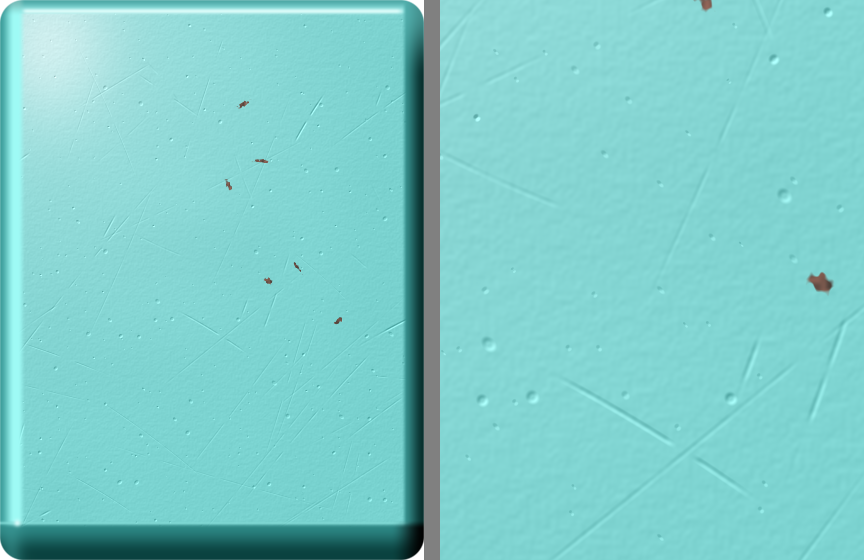
Left: the whole. Right: its middle third, enlarged.
A WebGL 2 fragment shader for this texture:

```glsl
#version 300 es
precision highp float;
// A glossy turquoise enamel plate with rounded bevels and a worn, scratched face.
// Scratches, pits and grain form one height field that is lit from the upper left;
// the bevels are colour ramps, and a few rusty chips break through the paint.
uniform vec2 u_resolution;
out vec4 fragColor;

const vec3 PAINT = vec3(0.465, 0.82, 0.808);
const vec3 SHEEN = vec3(0.86, 0.95, 0.95);
const vec3 DEEP = vec3(0.04, 0.26, 0.25);
const vec3 RUST = vec3(0.45, 0.25, 0.20);
const vec2 LIGHT = vec2(-0.6, 0.8);

float hash(vec2 p) {
  vec3 q = fract(vec3(p.xyx) * 0.1031);
  q += dot(q, q.yzx + 33.33);
  return fract((q.x + q.y) * q.z);
}

vec2 hash2(vec2 p) {
  return vec2(hash(p), hash(p + 47.3));
}

float noise(vec2 p) {
  vec2 i = floor(p), f = fract(p);
  f = f * f * (3.0 - 2.0 * f);
  return mix(mix(hash(i), hash(i + vec2(1, 0)), f.x),
             mix(hash(i + vec2(0, 1)), hash(i + vec2(1, 1)), f.x), f.y);
}

float roundBox(vec2 p, vec2 halfSize, float radius) {
  vec2 q = abs(p) - halfSize + radius;
  return length(max(q, 0.0)) + min(max(q.x, q.y), 0.0) - radius;
}

// Slightly bowed, broken grooves; steep rising ones are the most common
float scratches(vec2 p, vec2 size, int count, float seed, float reach, float width) {
  float sum = 0.0;
  for (int i = 0; i < count; i++) {
    vec2 id = vec2(float(i) * 3.7, seed);
    vec2 centre = hash2(id) * size, r = hash2(id + 11.0), s = hash2(id + 23.0);
    float angle = r.x < 0.65 ? mix(0.45, 1.4, r.y) : mix(-1.2, -0.1, r.y);
    vec2 dir = vec2(cos(angle), sin(angle)), q = p - centre;
    float halfLen = reach * mix(0.25, 1.0, s.x * s.x);
    float along = dot(q, dir) / halfLen;
    float across = dot(q, vec2(-dir.y, dir.x)) + (s.y - 0.5) * 0.08 * halfLen * along * along;
    float ends = 1.0 - smoothstep(0.6, 1.0, abs(along));
    float broken = smoothstep(0.15, 0.65, noise(vec2(along * halfLen * 55.0, seed + id.x)));
    sum += (1.0 - smoothstep(0.0, width, abs(across))) * ends * broken * mix(0.3, 1.0, s.y);
  }
  return sum;
}

// Small dents, at most one in each cell
float pits(vec2 p, float cells, float density) {
  vec2 id = floor(p * cells), r = hash2(id + 5.0);
  vec2 q = fract(p * cells) - mix(vec2(0.25), vec2(0.75), r);
  q.x += q.y * (r.x - 0.5);
  float radius = mix(0.06, 0.17, r.y);
  return step(hash(id + 71.0), density) * (1.0 - smoothstep(0.3 * radius, radius, length(q)));
}

float relief(vec2 p, vec2 size) {
  float grain = 0.10 * noise(p * 330.0) + 0.12 * noise(p * vec2(120.0, 190.0));
  float faint = 0.32 * scratches(p, size, 34, 3.0, 0.30, 0.0018);
  float deep = 0.75 * scratches(p, size, 20, 19.0, 0.10, 0.0024);
  return grain - faint - deep - 0.7 * pits(p, 34.0, 0.13) - 0.35 * pits(p + 0.37, 62.0, 0.12);
}

// Ragged slanted flakes, gathered towards the upper right
float chips(vec2 p, vec2 size) {
  float mask = 0.0;
  for (int i = 0; i < 6; i++) {
    vec2 r = hash2(vec2(float(i) * 5.3, 8.0)), s = hash2(vec2(float(i) * 2.9, 31.0));
    vec2 q = p - size * mix(vec2(0.52, 0.42), vec2(0.92, 0.88), r);
    float angle = mix(-1.1, 1.2, s.x);
    q = vec2(dot(q, vec2(cos(angle), sin(angle))), dot(q, vec2(-sin(angle), cos(angle))));
    q /= vec2(mix(0.007, 0.020, s.y), mix(0.005, 0.0022, s.y));
    mask = max(mask, 1.0 - smoothstep(0.6, 1.1, length(q) + 0.9 * (noise(p * 300.0) - 0.5)));
  }
  return mask;
}

vec3 faceColor(vec2 p, vec2 size) {
  float d = length((p - vec2(0.085, 0.925)) * vec2(1.0, 0.85));
  float glow = 0.50 * exp(-d * d / 0.014) + 0.36 * exp(-d * d / 0.20);
  vec3 col = mix(PAINT, SHEEN, glow) + 0.015 * (noise(p * 9.0) - 0.5);
  vec2 e = LIGHT * 0.0011;
  col += 0.24 * (relief(p - e, size) - relief(p + e, size));
  return mix(col, RUST * mix(0.5, 1.3, noise(p * 260.0)), 0.85 * chips(p, size));
}

float line(float d, float width) {
  return exp(-d * d / (width * width));
}

void main() {
  vec2 p = gl_FragCoord.xy / u_resolution.y;
  vec2 size = vec2(u_resolution.x / u_resolution.y, 1.0);
  float px = 1.0 / u_resolution.y, right = size.x - p.x, top = 1.0 - p.y;
  vec3 col = faceColor(p, size);

  // Top bevel with its bright ridge
  vec3 topBevel = mix(vec3(0.30, 0.66, 0.65), vec3(0.55, 0.88, 0.87), smoothstep(0.0, 0.02, top));
  col = mix(topBevel, col, smoothstep(0.021, 0.027, top));
  float span = smoothstep(0.03, 0.05, p.x) * smoothstep(0.03, 0.05, right);
  col = mix(col, vec3(0.90, 1.0, 0.99), 0.85 * span * line(top - 0.020, 0.0045));

  // Lit left bevel and shaded right bevel
  vec3 leftBevel = mix(vec3(0.24, 0.62, 0.61), vec3(0.62, 0.98, 0.96), smoothstep(0.0, 0.026, p.x));
  leftBevel *= mix(0.75, 1.0, smoothstep(0.0, 0.03, top));
  col = mix(leftBevel, col, smoothstep(0.032, 0.046, p.x));
  vec3 rightBevel = mix(DEEP * 0.7, vec3(0.22, 0.58, 0.57), smoothstep(0.0, 0.038, right));
  rightBevel = mix(rightBevel, vec3(0.36, 0.73, 0.72), 0.7 * smoothstep(0.86, 0.98, p.y));
  col = mix(rightBevel, col, smoothstep(0.030, 0.040, right));

  // Dark front lip, a thin ridge and a glint at its left end
  vec3 lip = mix(DEEP, vec3(0.17, 0.52, 0.51), smoothstep(0.01, 0.06, p.y));
  lip = mix(lip, vec3(0.25, 0.62, 0.61), 0.5 * line(p.x - 0.02, 0.02));
  lip *= smoothstep(0.0, 0.06, right);
  col = mix(lip, col, smoothstep(0.056, 0.072, p.y));
  col = mix(col, vec3(0.55, 0.90, 0.88), 0.65 * smoothstep(0.02, 0.06, right) * line(p.y - 0.066, 0.003));
  col = mix(col, vec3(0.9, 1.0, 1.0), 0.8 * line(length(p - vec2(0.031, 0.066)), 0.006));

  float outside = smoothstep(-px, px, roundBox(p - 0.5 * size, 0.5 * size, 0.042));
  fragColor = vec4(mix(clamp(col, 0.0, 1.0), vec3(1.0), outside), 1.0);
}
```
